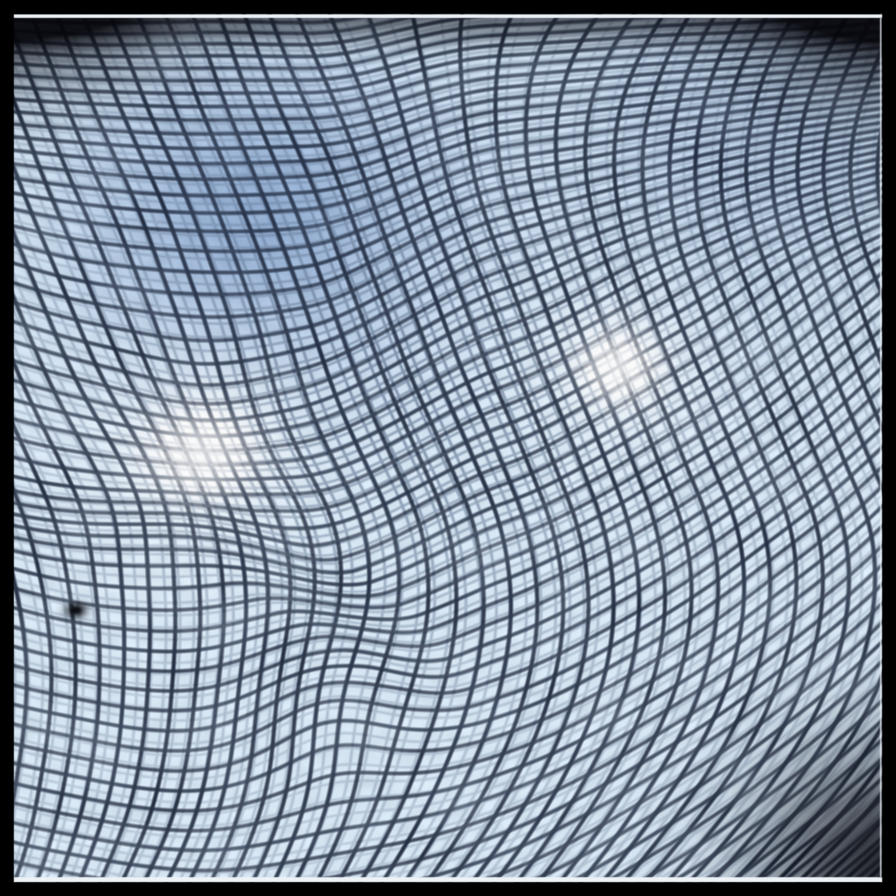
Reproduce this pattern procedurally as a WebGL 1 fragment shader.

```glsl
precision highp float;
// A pale blue woven mesh, bent like cloth, with two white glows in a black frame.
// Two warped coordinates carry the threads; dividing by their numerical
// gradients keeps each thread evenly thick while the cells stretch and shear.
uniform vec2 u_resolution;

const vec3 PAPER = vec3(0.84, 0.90, 0.95);
const vec3 SHADE = vec3(0.55, 0.66, 0.81);
const vec3 INK = vec3(0.09, 0.13, 0.21);
const vec3 FAINT_INK = vec3(0.38, 0.46, 0.57);
const vec3 NIGHT = vec3(0.02, 0.02, 0.04);

vec2 hashGradient(vec2 cell) {
  vec2 h = vec2(dot(cell, vec2(127.1, 311.7)), dot(cell, vec2(269.5, 183.3)));
  return fract(sin(h) * 43758.5) * 2.0 - 1.0;
}

float gradientNoise(vec2 p) {
  vec2 i = floor(p);
  vec2 f = p - i;
  vec2 w = f * f * f * (f * (f * 6.0 - 15.0) + 10.0);
  vec2 e = vec2(1.0, 0.0);
  float a = dot(hashGradient(i), f);
  float b = dot(hashGradient(i + e), f - e);
  float c = dot(hashGradient(i + e.yx), f - e.yx);
  float d = dot(hashGradient(i + e.xx), f - e.xx);
  return mix(mix(a, b, w.x), mix(c, d, w.x), w.y);
}

// Soft elliptical spot: one at the centre, falling to zero
float spot(vec2 p, vec2 centre, vec2 radius) {
  vec2 d = (p - centre) / radius;
  return exp(-dot(d, d));
}

// Height of the crease that sweeps across the lower left
float creaseHeight(float x) {
  return 0.425 - 0.12 * x - 1.1 * pow(max(x - 0.16, 0.0), 2.0);
}

// Cloth coordinates: x counts steep threads, y counts shallow threads
vec2 weave(vec2 p) {
  p += 0.006 * vec2(gradientNoise(p * 6.0), gradientNoise(p * 6.0 + 19.0));
  p += (p - vec2(0.23, 0.49)) * 0.35 * spot(p, vec2(0.23, 0.49), vec2(0.11));

  // Steep threads lean right, then sweep back left towards the bottom
  float low = max(0.45 - p.y, 0.0);
  float high = max(p.y - 0.7, 0.0);
  float u = p.x - 0.4 * (1.0 - p.y);
  u += mix(0.9, 2.0, p.x) * low * low;
  u -= 1.8 * smoothstep(0.3, 0.75, p.x) * high * high;

  // Shallow threads fan upwards to the right and crowd at the top
  float rise = p.x * (0.62 * p.x - 0.3);
  float v = p.y - rise * mix(1.0, 0.15, smoothstep(0.68, 1.0, p.y));
  v += 1.6 * high * high;
  float below = p.y - creaseHeight(p.x);
  float creased = 1.0 - smoothstep(0.34, 0.56, p.x);
  v += 0.05 * creased * smoothstep(-0.05, 0.05, below);

  // A loose pucker below the crease
  float pucker = spot(p, vec2(0.37, 0.22), vec2(0.10, 0.12));
  u += 0.035 * pucker;
  v -= 0.05 * pucker;
  return vec2(u, v);
}

// Coverage of threads at whole numbers of the phase, with canvas-unit width
float threads(float phase, float slope, float halfWidth, float soft) {
  float distanceToThread = abs(fract(phase + 0.5) - 0.5) / max(slope, 1.0);
  return 1.0 - smoothstep(halfWidth - soft, halfWidth + soft, distanceToThread);
}

float mesh(vec2 cloth, vec2 slope, vec2 count, float halfWidth, float soft) {
  float steep = threads(cloth.x * count.x, slope.x * count.x, halfWidth, soft);
  float shallow = threads(cloth.y * count.y, slope.y * count.y, halfWidth * 0.9, soft);
  return 1.0 - (1.0 - steep) * (1.0 - 0.85 * shallow);
}

float band(float x, float centre, float halfWidth, float soft) {
  return 1.0 - smoothstep(halfWidth - soft, halfWidth + soft, abs(x - centre));
}

void main() {
  vec2 p = gl_FragCoord.xy / u_resolution;
  float pixel = 1.0 / min(u_resolution.x, u_resolution.y);
  float soft = max(0.0018, 0.8 * pixel);

  // Cloth position and its rate of change
  float e = 0.001;
  vec2 cloth = weave(p);
  vec2 dx = (weave(p + vec2(e, 0.0)) - cloth) / e;
  vec2 dy = (weave(p + vec2(0.0, e)) - cloth) / e;
  vec2 slope = sqrt(dx * dx + dy * dy);

  // Paper tone with blue shade and fine mottling
  float shade = 0.9 * spot(p, vec2(0.29, 0.76), vec2(0.20, 0.17));
  shade += 0.35 * spot(p, vec2(0.85, 0.85), vec2(0.25, 0.2));
  vec3 color = mix(PAPER, SHADE, clamp(shade, 0.0, 1.0));
  color += 0.07 * gradientNoise(p * vec2(45.0, 60.0));

  // White glows bleach the threads
  float glow = spot(p, vec2(0.225, 0.495), vec2(0.065, 0.055));
  glow += spot(p, vec2(0.69, 0.59), vec2(0.045, 0.04));
  float halo = spot(p, vec2(0.22, 0.50), vec2(0.12)) + spot(p, vec2(0.69, 0.59), vec2(0.1));
  float visible = 1.0 - 0.8 * clamp(glow, 0.0, 1.0);
  color = mix(color, vec3(0.98), clamp(glow + 0.4 * halo, 0.0, 1.0));

  // Faint cross-threads under the main mesh
  float centreWeave = 0.3 + 0.4 * spot(p, vec2(0.45, 0.57), vec2(0.25));
  float faint = mesh(cloth + 0.012 * cloth.yx, slope, vec2(61.0, 79.0), 0.0016, soft);
  color = mix(color, FAINT_INK, faint * centreWeave * visible);
  float ink = mesh(cloth, slope, vec2(34.0, 46.0), 0.0023, soft);
  float strength = 0.8 + 0.25 * gradientNoise(p * 14.0);
  color = mix(color, INK, ink * strength * visible);

  // Dark corners, top edge and one small blot
  float dark = spot(p, vec2(0.0, 1.0), vec2(0.16, 0.08)) + spot(p, vec2(1.0), vec2(0.14, 0.09));
  dark += 0.8 * spot(p, vec2(1.0, 0.03), vec2(0.14, 0.13));
  dark += 0.55 * smoothstep(0.93, 0.99, p.y);
  dark += spot(p, vec2(0.085, 0.319), vec2(0.011, 0.008));
  color = mix(color, NIGHT, clamp(dark, 0.0, 0.95));

  // Pale inner rules and the black frame
  float rule = max(band(p.y, 0.982, 0.002, pixel), band(p.y, 0.018, 0.003, pixel));
  rule = max(rule, 0.7 * band(p.x, 0.983, 0.001, pixel));
  color = mix(color, vec3(0.93, 0.95, 0.97), rule);
  vec2 edge = abs(p - 0.5);
  float inside = 1.0 - smoothstep(0.4845 - pixel, 0.4845 + pixel, max(edge.x, edge.y));
  gl_FragColor = vec4(clamp(color, 0.0, 1.0) * inside, 1.0);
}
```
